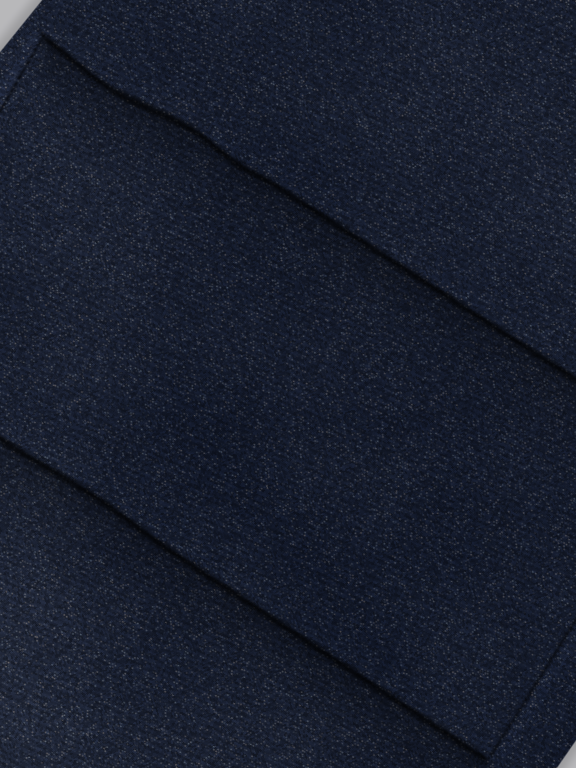
This texture is drawn by a WebGL 1 fragment shader. Its source:

```glsl
precision highp float;
uniform vec2 u_resolution;

#define INDIGO vec3(0.052, 0.076, 0.138)
#define WORN vec3(0.108, 0.134, 0.200)
#define WEFT vec3(0.46, 0.47, 0.49)
#define BACKDROP vec3(0.72, 0.72, 0.73)
#define THREADS 290.0
#define TWILL_ANGLE -0.44
#define SPECK_AMOUNT 0.62
#define FOLD_SHADOW 0.62
#define FOLD_WIDTH 0.0050

float hash(vec2 c) {
  vec3 q = fract(vec3(c.xyx) * 0.1031);
  q += dot(q, q.yzx + 33.33);
  return fract((q.x + q.y) * q.z);
}

vec2 rotate(vec2 p, float a) {
  float c = cos(a), s = sin(a);
  return vec2(c * p.x + s * p.y, c * p.y - s * p.x);
}

float bump(float x, float center, float width) {
  float t = (x - center) / width;
  return exp(-t * t);
}

// Signed distance to the line a-b, positive on its left
float lineSide(vec2 p, vec2 a, vec2 b) {
  vec2 d = normalize(b - a);
  return dot(p - a, vec2(-d.y, d.x));
}

// Broad uneven wear from layered sines
float wear(vec2 p) {
  float sum = 0.0, amp = 0.5;
  for (int i = 0; i < 4; i++) {
    p = rotate(p, 0.9) * 1.8 + 1.7;
    sum += amp * sin(p.x + 1.3 * sin(p.y)) * sin(p.y + 0.7);
    amp *= 0.65;
  }
  return sum;
}

// Pale weft points scattered over a staggered thread grid
float specks(vec2 p, float px) {
  vec2 g = rotate(p, TWILL_ANGLE) * THREADS * vec2(0.92, 1.0);
  g.x += 0.5 * mod(floor(g.y), 2.0);
  vec2 cell = floor(g);
  float r = 0.24 + 0.28 * px * THREADS;
  float glow = 0.0;
  for (int j = -1; j <= 1; j++) {
    for (int i = -1; i <= 1; i++) {
      vec2 c = cell + vec2(float(i), float(j));
      float h = hash(c + 300.0);
      vec2 jitter = vec2(hash(c + 417.0), hash(c + 553.0)) - 0.5;
      vec2 d = (g - c - 0.5 - 0.4 * jitter) / r;
      glow += h * h * h * h * exp(-dot(d, d));
    }
  }
  return glow;
}

// Brightness factor around a pleat; d is positive on the upper panel
float pleat(float d, float px) {
  float below = 1.0 - smoothstep(-2.0 * px, 2.0 * px, d);
  float core = exp(-pow((d + 0.4 * FOLD_WIDTH) / FOLD_WIDTH, 2.0));
  float soft = below * exp(min(d, 0.0) / 0.035);
  float rim = (1.0 - below) * exp(-max(d - 0.006, 0.0) / 0.014);
  return (1.0 - FOLD_SHADOW * core) * (1.0 - 0.34 * soft) * (1.0 + 0.06 * rim);
}

void main() {
  vec2 p = gl_FragCoord.xy / u_resolution * vec2(0.75, 1.0);
  float px = 1.0 / u_resolution.y;

  // Pleat curves
  float upperY = 0.957 - 0.646 * (p.x - 0.055) - 0.013 * bump(p.x, 0.14, 0.06)
    - 0.004 * bump(p.x, 0.31, 0.03) + 0.003 * bump(p.x, 0.25, 0.03);
  float lowerY = 0.431 - 0.66 * p.x + 0.006 * bump(p.x, 0.12, 0.07);
  float upper = (p.y - upperY) * 0.84;
  float lower = (p.y - lowerY) * 0.835;

  // Cloth colour and broad light
  float worn = 0.40 + 0.38 * wear(p * 3.0);
  worn += 0.55 * smoothstep(0.5, 0.0, p.y) * smoothstep(0.65, 0.0, p.x);
  worn += 0.28 * smoothstep(0.25, 0.0, p.x) + 0.2 * smoothstep(0.03, 0.2, upper);
  worn = clamp(worn, 0.0, 1.3);
  vec3 color = mix(INDIGO, WORN, worn);

  // Weave
  vec2 weave = rotate(p, TWILL_ANGLE) * THREADS;
  color *= 0.97 + 0.09 * sin(weave.y * 2.6);
  color *= 0.78 + 0.44 * hash(floor(weave * 1.2) + 700.0);
  float visible = SPECK_AMOUNT * (0.72 + 0.4 * worn);
  float tint = hash(floor(weave) + 900.0) - 0.5;
  vec3 yarn = WEFT + vec3(0.10, 0.0, -0.08) * tint;
  color = mix(color, yarn, clamp(specks(p, px) * visible, 0.0, 0.75));

  // Pleats and their limits
  float upperOn = smoothstep(0.045, 0.065, p.x);
  float lowerOn = 1.0 - smoothstep(0.628, 0.640, p.x);
  color *= mix(1.0, pleat(upper, px), upperOn);
  color *= mix(1.0, pleat(lower, px), lowerOn);

  // Side seams
  float leftSeam = lineSide(p, vec2(0.0, 0.855), vec2(0.058, 0.955));
  float leftOn = 1.0 - smoothstep(0.95, 0.962, p.y);
  float stitch = 0.75 + 0.25 * sin(p.y * 700.0);
  color *= 1.0 - 0.55 * leftOn * stitch * exp(-pow(leftSeam / 0.0022, 2.0));
  color *= 1.0 + 0.22 * leftOn * exp(-pow((leftSeam - 0.010) / 0.008, 2.0));
  float rightSeam = lineSide(p, vec2(0.638, 0.014), vec2(0.75, 0.193));
  float rightOn = smoothstep(0.008, 0.02, p.y);
  color *= 1.0 - 0.42 * rightOn * exp(-pow(rightSeam / 0.0026, 2.0));
  color *= 1.0 + 0.15 * rightOn * exp(-pow((rightSeam + 0.011) / 0.009, 2.0));

  // Backdrop beyond the cloth corners
  float leftEdge = lineSide(p, vec2(0.0, 0.932), vec2(0.055, 1.0));
  float rightEdge = -lineSide(p, vec2(0.725, 0.0), vec2(0.75, 0.036));
  float outside = max(leftEdge, rightEdge);
  vec3 ground = BACKDROP * (0.85 + 0.15 * smoothstep(0.0, 0.02, outside));
  color = mix(color, ground, smoothstep(-px, px, outside));

  gl_FragColor = vec4(color, 1.0);
}
```
